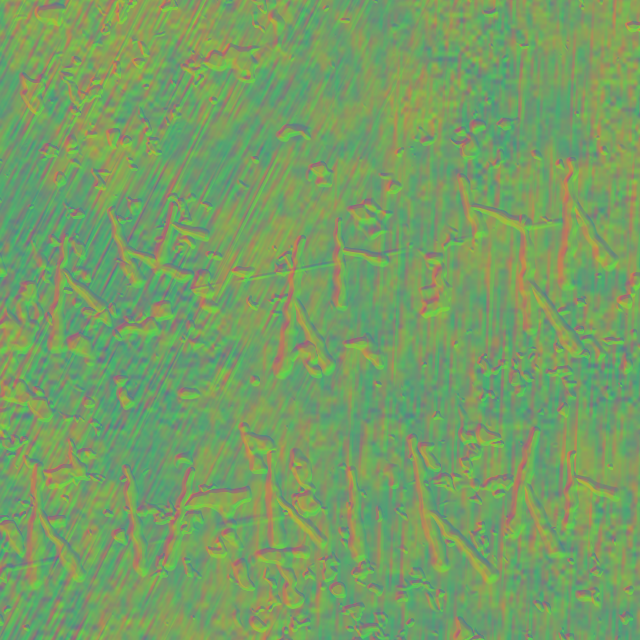
Write a three.js fragment shader that draws this texture map.

```glsl
// Worn metal relief in false colour: brushed grain, forked gouges and crust.
// A height field is built from noise and distance functions; its slopes
// across and up shift a teal to olive ground towards red, pink or green.
varying vec2 vUv;

const vec3 TEAL = vec3(0.375, 0.605, 0.450);
const vec3 OLIVE = vec3(0.550, 0.640, 0.345);
const vec3 LEFT_FACE = vec3(0.150, -0.085, -0.010);
const vec3 LOWER_FACE = vec3(-0.005, 0.135, -0.075);

float hash(vec2 p) {
  vec3 q = fract(p.xyx * vec3(0.1031, 0.1030, 0.0973));
  q += dot(q, q.yzx + 33.33);
  return fract((q.x + q.y) * q.z);
}

vec2 hash2(vec2 p) {
  return vec2(hash(p + 3.7), hash(p + 41.3));
}

float noise(vec2 p) {
  vec2 i = floor(p), f = fract(p);
  f = f * f * (3.0 - 2.0 * f);
  return mix(mix(hash(i), hash(i + vec2(1, 0)), f.x),
             mix(hash(i + vec2(0, 1)), hash(i + vec2(1, 1)), f.x), f.y);
}

float fbm(vec2 p) {
  float sum = 0.0, amp = 0.5;
  for (int i = 0; i < 4; i++) {
    sum += amp * noise(p);
    p = p * 2.03 + 17.0;
    amp *= 0.5;
  }
  return sum / 0.9375;
}

// Tapered stroke with a soft shoulder, thickest at its far end
float stroke(vec2 p, vec2 a, vec2 b, float width) {
  vec2 d = b - a;
  float t = clamp(dot(p - a, d) / dot(d, d), 0.0, 1.0);
  float r = width * mix(0.55, 1.2, t);
  return 1.0 - smoothstep(r * 0.2, r, distance(p, a + d * t));
}

// A row of steep gouges, most with a branch falling to the right
float gougeRow(vec2 p, float baseY, float seed) {
  float h = 0.0;
  for (int i = 0; i < 8; i++) {
    vec2 id = vec2(float(i), seed);
    vec2 r = hash2(id), q = hash2(id + 9.1), s = hash2(id + 23.7);
    vec2 tip = vec2((float(i) + 0.1 + 0.8 * r.x) / 8.0,
                    baseY + 0.09 * float(i) / 8.0 + 0.08 * (r.y - 0.5));
    vec2 stem = vec2(0.11 * (q.x - 0.4), -0.08 - 0.13 * q.y);
    vec2 fork = tip + stem * 0.6 * s.x;
    vec2 branch = vec2(0.04 + 0.07 * q.x, -0.13 * s.y + 0.01);
    float width = mix(0.009, 0.014, s.y);
    h = max(h, stroke(p, tip, tip + stem, width));
    h = max(h, step(0.25, s.x) * stroke(p, fork, fork + branch, width * 0.9));
  }
  return h;
}

// Ragged islands cut from noise, gathered in loose clusters
float crust(vec2 p, float scale, float level) {
  float island = 0.75 * noise(p * scale) + 0.25 * noise(p * scale * 2.7 + 5.0);
  float band = 1.0 - smoothstep(0.4, 0.8, p.y);
  float cluster = smoothstep(0.4, 0.68, fbm(p * 6.0 + scale) + 0.08 * band);
  float cut = level - 0.24 * cluster;
  return smoothstep(cut, cut + 0.14, island);
}

float marks(vec2 p) {
  vec2 w = p + 0.008 * (vec2(noise(p * 60.0), noise(p * 60.0 + 60.0)) - 0.5);
  float h = max(gougeRow(w, 0.63, 2.0), gougeRow(w, 0.24, 5.0));
  vec2 skew = vec2(w.x + 0.3 * w.y, w.y - 0.15 * w.x);
  h = max(h, crust(skew, 29.0, 0.87));
  return max(h, 0.7 * crust(skew + 0.37, 50.0, 0.92));
}

// Brushed lines; lean shears them away from the vertical
float grain(vec2 p, float lean) {
  float x = p.x - lean * p.y;
  float fine = noise(vec2(x * 185.0, p.y * 30.0));
  float coarse = noise(vec2(x * 90.0 + 8.0, p.y * 14.0));
  float cut = smoothstep(0.7, 0.95, noise(vec2(x * 110.0 + 31.0, p.y * 7.0)));
  return 0.5 * fine + 0.4 * coarse + 0.35 * cut;
}

float brushed(vec2 p) {
  float upright = smoothstep(0.3, 0.65, p.x + 0.3 * noise(p * 4.0) - 0.35 * (p.y - 0.1));
  return mix(grain(p, 0.5), grain(p, 0.04), upright);
}

// Two faint, broken lines running almost level
float hairlines(vec2 p) {
  float low = stroke(p, vec2(-0.05, 0.1), vec2(0.5, 0.21), 0.008);
  float high = stroke(p, vec2(0.3, 0.55), vec2(0.9, 0.66), 0.005);
  return max(low, high) * smoothstep(0.3, 0.7, noise(p * 28.0));
}

float relief(vec2 p, float mark, float lines) {
  float rough = 0.65 * noise(p * 115.0) + 0.6 * noise(p * 58.0);
  float patchy = smoothstep(0.38, 0.66, fbm(p * 7.0 + 4.0));
  return 1.7 * mark + lines * mix(1.05, 0.5, mark)
       + rough * max(mix(0.4, 1.0, patchy), 0.8 * mark) + 0.35 * hairlines(p);
}

float heightAt(vec2 p) {
  return relief(p, marks(p), brushed(p));
}

void main() {
  vec2 p = vUv;
  float e = 0.0034;
  float mark = marks(p), lines = brushed(p);
  float h = relief(p, mark, lines);
  vec2 slope = vec2(heightAt(p + vec2(e, 0.0)), heightAt(p + vec2(0.0, e))) - h;
  slope = 3.1 * slope / sqrt(1.0 + 2.4 * dot(slope, slope));

  // Ground tint: broad stains, mottling, streaks of grain and raised marks
  float stain = 0.75 * fbm(p * 5.0 + 12.0) + 0.13 + 0.1 * p.x + 0.1 * p.y;
  float mottle = 0.3 * (noise(p * 34.0) - 0.5) + 0.25 * (noise(p * 75.0) - 0.5);
  float tint = smoothstep(0.38, 0.9, stain + mottle + 0.5 * (lines - 0.5));
  vec3 color = mix(TEAL, OLIVE, max(tint, mark));

  color += LEFT_FACE * clamp(slope.x, -0.6, 1.4) + LOWER_FACE * clamp(slope.y, -1.2, 1.1);
  gl_FragColor = vec4(color, 1.0);
}
```
